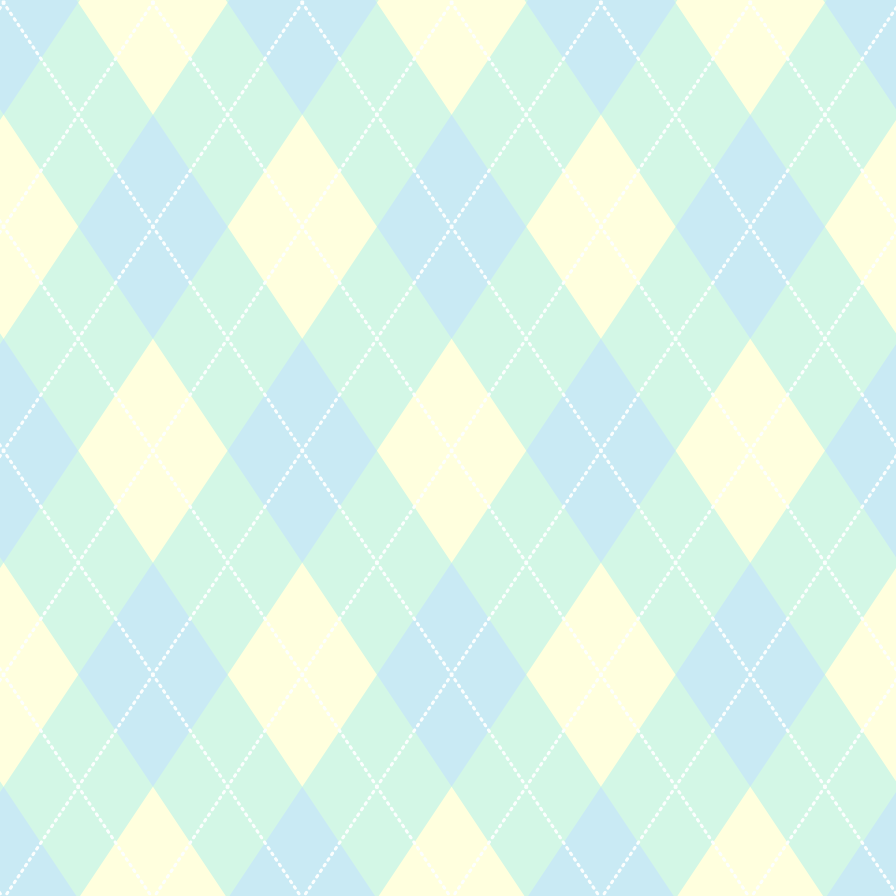
This pattern is drawn by a Shadertoy shader. Its source:

```glsl
// Pastel argyle: blue and cream diamonds on mint, crossed by white dashed stitching.
#define GRID vec2(6.0, 4.0)          // diamonds across and down, both even
#define OFFSET vec2(0.004, -0.003)   // shift of the whole grid
#define DASHES 20.0                  // dashes between two crossings
#define DASH_FILL 0.70               // dash length as a share of its spacing
#define STITCH_WIDTH 0.0034          // in canvas units
#define MINT vec3(0.828, 0.970, 0.900)
#define BLUE vec3(0.790, 0.918, 0.957)
#define CREAM vec3(1.000, 1.000, 0.871)
#define THREAD vec3(0.990, 0.998, 0.996)

// Coverage of the even bands along one diagonal axis.
float evenBand(float t, float blur) {
    float toEven = abs(mod(t + 1.0, 2.0) - 1.0);
    return smoothstep(-blur, blur, 0.5 - toEven);
}

// Signed distance to rounded dashes on the lines where 'across' is whole.
float dashDistance(float across, float along, vec2 acrossAxis, vec2 alongAxis) {
    float dAcross = across - round(across);
    float dAlong = along - round(along * DASHES) / DASHES;
    vec2 r = dAcross * acrossAxis + dAlong * alongAxis;
    vec2 dir = normalize(alongAxis);
    vec2 local = abs(vec2(dot(r, dir), r.x * dir.y - r.y * dir.x));
    float halfLength = 0.5 * DASH_FILL * length(alongAxis) / DASHES;
    float radius = 0.5 * STITCH_WIDTH;
    local.x = max(local.x - halfLength + radius, 0.0);
    return length(local) - radius;
}

void mainImage(out vec4 fragColor, in vec2 fragCoord) {
    float pixel = 1.0 / min(iResolution.x, iResolution.y);
    vec2 cell = (fragCoord / iResolution.xy - OFFSET) * GRID;

    // Diagonal coordinates: diamonds become unit squares
    float p = cell.x + cell.y;
    float q = cell.x - cell.y;
    vec2 pAxis = 0.5 / GRID;
    vec2 qAxis = pAxis * vec2(1.0, -1.0);

    // Diamonds
    float blur = 0.6 * pixel * length(GRID);
    float pEven = evenBand(p, blur);
    float qEven = evenBand(q, blur);
    vec3 color = mix(mix(CREAM, MINT, pEven), mix(MINT, BLUE, pEven), qEven);

    // Stitching along both diagonals
    float stitch = min(dashDistance(p, q, pAxis, qAxis),
                       dashDistance(q, p, qAxis, pAxis));
    color = mix(color, THREAD, smoothstep(0.6 * pixel, -0.6 * pixel, stitch));

    fragColor = vec4(color, 1.0);
}
```
